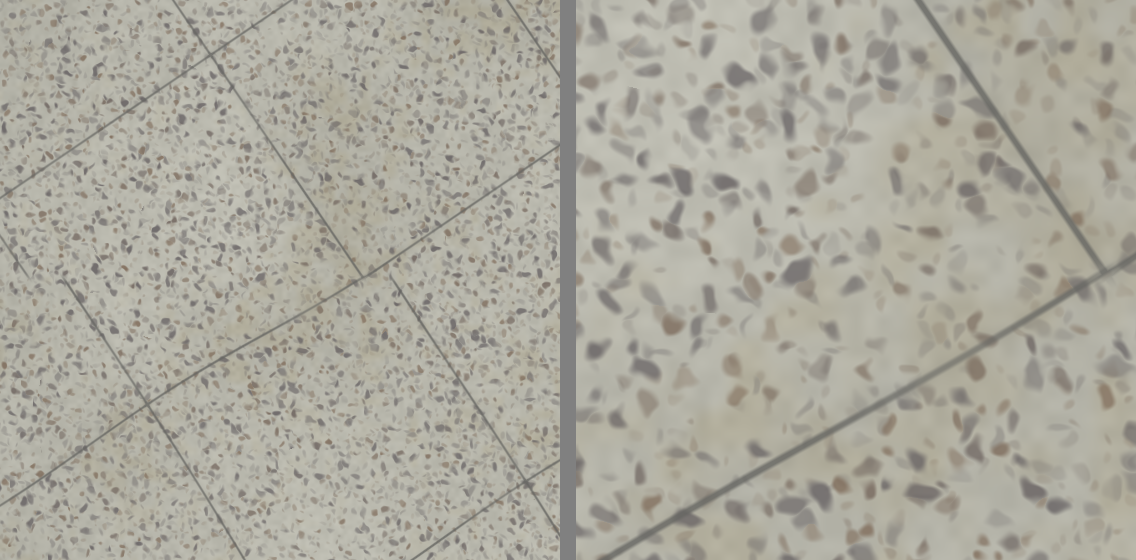
Left, the full canvas; right, a detail of the centre.
This texture is drawn by a WebGL 2 fragment shader. Its source:

```glsl
#version 300 es
precision highp float;
// Speckled terrazzo floor: large slanted square slabs with thin grey joints.
// Two bands of slabs, each a sheared lattice, meet with a small slip at mid height;
// jittered cells scatter soft, irregular stone chips over a mottled pale ground.

#define JOINT_WIDTH 0.0019   // half width of a joint
#define JOINT_DEPTH 0.80     // darkness of joints
#define SLIP_HEIGHT 0.504    // height where the two bands meet
#define CHIP_CELLS 62.0      // cells across for the bold chips
#define FLECK_CELLS 88.0     // cells across for the faint flecks
#define CHIP_SIZE 0.30       // chip radius in cells
#define MOTTLE 0.07          // strength of the cloudy ground
#define SLAB_TONE 0.022      // tone difference between slabs

uniform vec2 u_resolution;
out vec4 outColor;

const vec3 GROUND = vec3(0.728, 0.725, 0.682);
const vec3 OCHRE = vec3(0.675, 0.655, 0.575);
const vec3 SLATE = vec3(0.38, 0.36, 0.37);
const vec3 BROWN = vec3(0.49, 0.41, 0.34);
const vec3 JOINT = vec3(0.40, 0.40, 0.385);

vec3 hash3(vec2 cell) {
  vec3 h = fract(cell.xyx * vec3(0.1031, 0.1030, 0.0973));
  h += dot(h, h.yxz + 33.33);
  return fract((h.xxy + h.yzz) * h.zyx);
}

float noise(vec2 p) {
  vec2 i = floor(p), f = fract(p);
  f = f * f * (3.0 - 2.0 * f);
  float low = mix(hash3(i).x, hash3(i + vec2(1, 0)).x, f.x);
  float high = mix(hash3(i + vec2(0, 1)).x, hash3(i + vec2(1, 1)).x, f.x);
  return mix(low, high, f.y);
}

// Slab coordinates: whole numbers fall on the joints
vec2 slabCoord(vec2 p, vec2 slope, vec2 origin, vec2 pitch) {
  float down = 1.0 - p.y;
  return (vec2(p.x - slope.x * down, down + slope.y * p.x) - origin) / pitch;
}

// Coverage of the joints around one slab, worn paler in places
float joints(vec2 slab, vec2 slope, vec2 pitch, float wear, float pixel) {
  vec2 d = abs(fract(slab + 0.5) - 0.5) * pitch / sqrt(1.0 + slope * slope);
  float soft = max(pixel, 0.0014);
  vec2 line = 1.0 - smoothstep(vec2(JOINT_WIDTH - soft), vec2(JOINT_WIDTH + soft), d);
  float shade = 0.16 * exp(-min(d.x, d.y) / 0.005);
  float corner = 0.5 * exp(-dot(d, d) / 0.00003);
  return clamp(max(line.x, line.y) * wear + shade + corner, 0.0, 1.0);
}

// Scattered elongated chips: rgb is colour, a is coverage
vec4 chips(vec2 p, float cells, float presence, float pixel) {
  vec2 q = p * cells, home = floor(q);
  vec4 result = vec4(SLATE, 0.0);
  for (int y = -1; y <= 1; y++)
    for (int x = -1; x <= 1; x++) {
      vec2 cell = home + vec2(x, y);
      vec3 place = hash3(cell + cells), kind = hash3(cell + 3.0 * cells);
      if (place.z > presence) continue;
      float angle = 2.1 + 2.4 * (kind.x - 0.5);
      vec2 axis = vec2(cos(angle), sin(angle));
      vec2 d = q - cell - 0.1 - 0.8 * place.xy;
      d = vec2(dot(d, axis), dot(d, vec2(-axis.y, axis.x)));
      d.x *= mix(0.5, 0.9, kind.y);
      float radius = CHIP_SIZE * mix(0.55, 1.1, kind.z);
      float soft = max(0.13, pixel * cells);
      float cover = 1.0 - smoothstep(radius - soft, radius + soft, length(d));
      cover *= mix(0.4, 1.0, fract(kind.x * 7.0 + kind.z));
      if (cover > result.a)
        result = vec4(mix(SLATE, BROWN, smoothstep(0.3, 0.9, kind.y)), cover);
    }
  return result;
}

void main() {
  float side = min(u_resolution.x, u_resolution.y);
  vec2 p = gl_FragCoord.xy / side;
  float pixel = 1.0 / side;

  // Upper and lower slab bands, the lower one slightly bowed
  vec2 upSlope = vec2(0.684, 0.68), upPitch = vec2(0.597, 0.585);
  vec2 lowSlope = vec2(0.634, 0.63), lowPitch = vec2(0.588, 0.564);
  vec2 bowed = p + vec2(0.0, 0.008 * cos(9.85 * p.x));
  vec2 upper = slabCoord(p, upSlope, vec2(0.309, 0.354), upPitch);
  vec2 lower = slabCoord(bowed, lowSlope, vec2(-0.199, 0.895), lowPitch);
  float band = smoothstep(SLIP_HEIGHT - 0.012, SLIP_HEIGHT + 0.012, p.y);
  float wear = mix(0.6, 1.05, noise(p * 9.0 + 4.0));
  float joint = mix(joints(lower, lowSlope, lowPitch, wear, pixel),
                    joints(upper, upSlope, upPitch, wear, pixel), band);

  // Cloudy ground with ochre stains and a tone per slab
  float cloud = noise(p * 5.0 + 17.0), grain = noise(p * 46.0), fine = noise(p * 120.0);
  vec3 color = mix(GROUND, OCHRE, 0.75 * smoothstep(0.45, 0.95, 0.45 * cloud + 0.55 * grain));
  color += MOTTLE * (0.4 * (0.5 - cloud) + 0.5 * (grain - 0.5) + 0.55 * (fine - 0.5));
  float tone = mix(hash3(floor(lower) + 20.0).y, hash3(floor(upper) + 40.0).y, band);
  color += SLAB_TONE * (tone - 0.5);
  color -= 0.035 * smoothstep(0.45, 1.1, distance(p, vec2(0.72, 0.42)));

  // Faint flecks below bold chips, with edges roughened by noise
  vec2 rough = p + 0.007 * (vec2(noise(p * 110.0 + 5.0), noise(p * 110.0 + 61.0)) - 0.5);
  float density = noise(p * 7.0 + 31.0);
  vec4 fleck = chips(rough, FLECK_CELLS, 0.5, pixel);
  vec4 chip = chips(rough, CHIP_CELLS, mix(0.42, 0.72, density), pixel);
  color = mix(color, fleck.rgb, 0.30 * fleck.a);
  color = mix(color, chip.rgb, mix(0.62, 0.85, noise(p * 4.0 + 9.0)) * chip.a);

  color = mix(color, JOINT, JOINT_DEPTH * joint);
  outColor = vec4(color, 1.0);
}
```
